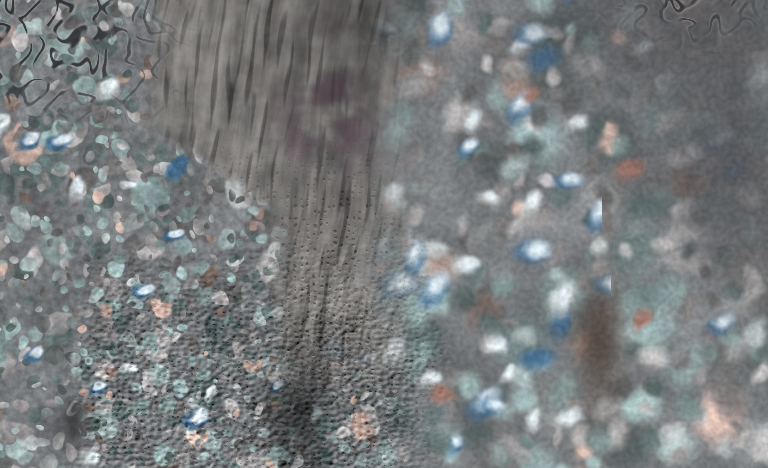
Give the GLSL for this texture, as a WebGL 1 fragment shader.

```glsl
precision highp float;
// Weathered timber between sharp wet gravel and a blurred, glinting pebble bed.
uniform vec2 u_resolution;

float hash(vec2 p) {
  vec3 q = fract(p.xyx * 0.1031);
  q += dot(q, q.yzx + 33.33);
  return fract((q.x + q.y) * q.z);
}
vec2 hash2(vec2 p) { return vec2(hash(p), hash(p + 37.0)); }
mat2 rotation(float a) { return mat2(cos(a), -sin(a), sin(a), cos(a)); }
float slope(vec2 cell, vec2 offset) {
  float a = 6.2832 * hash(cell);
  return dot(vec2(cos(a), sin(a)), offset);
}

// Gradient noise, roughly -0.7 to 0.7
float noise(vec2 p) {
  vec2 i = floor(p), f = fract(p), e = vec2(1.0, 0.0);
  vec2 w = f * f * f * (f * (f * 6.0 - 15.0) + 10.0);
  float low = mix(slope(i, f), slope(i + e, f - e), w.x);
  return mix(low, mix(slope(i + e.yx, f - e.yx), slope(i + 1.0, f - 1.0), w.x), w.y);
}
float fbm(vec2 p) {
  float sum = 0.0, gain = 1.0;
  for (int i = 0; i < 4; i++) {
    sum += gain * noise(p);
    p = p * 2.03 + 11.3;
    gain *= 0.5;
  }
  return sum;
}

float blob(vec2 p, vec2 center, vec2 radii) {
  vec2 d = (p - center) / radii;
  return exp(-dot(d, d));
}
float disc(float d, float soft) { return 1.0 - smoothstep(1.0 - soft, 1.0 + soft, d); }

vec3 stoneColor(float tone, float hue) {
  vec3 tint = mix(vec3(1.02, 1.0, 1.0), vec3(0.88, 1.02, 1.02), smoothstep(0.3, 0.8, hue));
  tint = mix(tint, vec3(1.17, 1.0, 0.93), step(0.95, hue));
  return mix(0.34, 0.76, pow(tone, 1.4)) * tint;
}

// Jittered, rotated ellipses, one per cell
vec3 scatterStones(vec3 color, vec2 p, float size, float soft, float density, float seed) {
  vec2 q = p / size + seed, home = floor(q);
  for (int y = -1; y <= 1; y++) for (int x = -1; x <= 1; x++) {
    vec2 id = home + vec2(float(x), float(y)), r = hash2(id + 5.0), look = hash2(id + 81.0);
    vec2 d = rotation(6.28 * r.x) * (q - id - hash2(id));
    d /= mix(0.25, 0.56, r.y) * vec2(1.1, mix(0.6, 1.0, look.y));
    float cover = disc(length(d), soft) * step(hash(id + 63.0), density);
    color = mix(color, stoneColor(look.x, look.y) * (1.0 + 0.1 * d.y), cover * 0.88);
  }
  return color;
}

// White highlights, some beside blue or rust
vec3 scatterGlints(vec3 color, vec2 p, float size, float soft, float density, float seed) {
  vec2 q = p / size + seed, home = floor(q);
  for (int y = -1; y <= 1; y++) for (int x = -1; x <= 1; x++) {
    vec2 id = home + vec2(float(x), float(y)), r = hash2(id + 19.0);
    vec2 d = rotation(1.6 * r.x - 0.3) * (q - id - hash2(id + 7.0));
    d /= mix(0.16, 0.34, r.y) * vec2(1.4, 0.9);
    float kind = hash(id + 44.0), shown = step(hash(id + 3.0), density);
    vec3 halo = mix(vec3(0.68, 0.7, 0.7), vec3(0.22, 0.38, 0.52), step(0.55, kind));
    halo = mix(halo, vec3(0.6, 0.42, 0.37), step(0.94, kind));
    color = mix(color, halo, disc(length(d), soft) * shown * 0.8);
    float core = disc(length(d - vec2(0.35, 0.2)) * 1.4, soft * 1.2);
    color = mix(color, vec3(0.87, 0.91, 0.93), core * shown * step(kind, 0.88) * 0.9);
  }
  return color;
}

// Small dark holes with a pale lower lip
float pits(vec2 p, float size) {
  vec2 q = p / size, id = floor(q), d = fract(q) - mix(vec2(0.3), vec2(0.7), hash2(id));
  float radius = mix(0.08, 0.27, hash(id + 9.0));
  float lip = disc(length(d + vec2(0.0, 0.18)) / radius, 0.5);
  return (0.5 * lip - disc(length(d) / radius, 0.4)) * step(hash(id + 2.0), 0.6);
}
float emboss(vec2 p) { return noise(p) - noise(p + vec2(0.25, -0.4)); }

vec3 wood(vec2 p) {
  float x = p.x - 0.14 * p.y + 0.015 * noise(p * 6.0);
  float grain = fbm(vec2(x * 30.0, p.y * 4.0));
  float fissure = smoothstep(0.1, 0.4, noise(vec2(x * 75.0, p.y * 8.0)));
  return vec3(0.46, 0.45, 0.44) * (1.0 + 0.32 * grain - 0.3 * fissure + 0.15 * fbm(p * 25.0));
}

void main() {
  vec2 uv = gl_FragCoord.xy / u_resolution, p = gl_FragCoord.xy / u_resolution.y;
  float ragged = fbm(p * 7.0), edge = uv.x + 0.025 * ragged;
  vec2 warped = p + 0.009 * vec2(noise(p * 32.0), noise(p * 32.0 + 50.0));
  vec3 ground = vec3(0.44, 0.45, 0.46) * (1.0 + 0.25 * ragged);

  // Sharp gravel at left
  vec3 gravel = scatterStones(ground, warped, 0.075, 0.15, 0.6, 3.0);
  gravel = scatterStones(gravel, warped, 0.042, 0.14, 0.75, 17.0);
  gravel = scatterStones(gravel, warped, 0.022, 0.2, 0.4, 31.0);
  gravel = scatterGlints(gravel, warped, 0.065, 0.3, 0.1, 8.0);
  gravel *= 1.0 + 0.22 * fbm(p * 60.0);

  // Blurred pebbles at right, sinking into dark corners
  vec3 bokeh = scatterStones(ground, warped, 0.11, 0.6, 0.8, 43.0);
  bokeh = scatterStones(bokeh, warped, 0.055, 0.6, 0.75, 57.0);
  float lit = 1.0 - smoothstep(0.7, 0.85, uv.x);
  bokeh = scatterGlints(bokeh, warped, 0.08, 0.65, 0.07 + 0.33 * lit, 71.0);
  float shade = blob(uv, vec2(0.9, 0.98), vec2(0.2, 0.2)) + blob(uv, vec2(0.95, 0.63), vec2(0.08, 0.22));
  bokeh = mix(bokeh, vec3(0.31, 0.31, 0.32), min(shade, 1.0) * 0.85);
  bokeh = mix(bokeh, vec3(0.29, 0.25, 0.22), 0.85 * blob(uv, vec2(0.78, 0.27), vec2(0.03, 0.12)));
  bokeh *= 1.04 + 0.14 * noise(warped * 75.0) + 0.07 * fbm(p * 110.0);
  vec3 color = mix(gravel, bokeh, smoothstep(0.45, 0.54, edge));

  // Timber with a purple stain
  float start = mix(0.365, 0.2, smoothstep(0.52, 0.75, uv.y));
  float trunk = smoothstep(start - 0.02, start + 0.02, edge) * (1.0 - smoothstep(0.46, 0.55, edge));
  trunk *= smoothstep(0.08, 0.32, uv.y + 0.05 * ragged);
  color = mix(color, wood(p), trunk * 0.95);
  float stain = blob(uv, vec2(0.43, 0.76), vec2(0.06, 0.17)) * smoothstep(-0.2, 0.3, ragged);
  color = mix(color, vec3(0.31, 0.25, 0.29), stain * 0.8);
  color *= 1.0 - 0.28 * blob(uv, vec2(0.46, 0.97), vec2(0.08, 0.2));

  // Pitted wet skin and dark crevices
  float skin = smoothstep(0.08, 0.14, edge) * (1.0 - smoothstep(0.5, 0.6, edge));
  skin *= 1.0 - smoothstep(0.2, 0.58, uv.y + 0.08 * ragged);
  color += skin * (0.27 * emboss(p * vec2(85.0, 110.0)) + 0.2 * pits(warped, 0.013) - 0.02);
  color += trunk * (1.0 - smoothstep(0.4, 0.8, uv.y)) * 0.18 * pits(warped + 0.3, 0.014);
  float crevice = blob(uv, vec2(0.385, 0.1), vec2(0.04, 0.14)) + blob(uv, vec2(0.095, 0.1), vec2(0.014, 0.05));
  color *= 1.0 - 0.6 * min(crevice, 1.0) * (0.8 + 0.4 * ragged);

  // Curled dark twigs with pale rims in the upper corners
  float zone = (1.0 - smoothstep(0.1, 0.28, uv.x)) * smoothstep(0.68, 0.86, uv.y);
  zone = min(zone + blob(uv, vec2(0.9, 1.0), vec2(0.08, 0.08)), 1.0);
  float field = abs(noise(p * 21.0 + 1.2 * noise(p * 12.0)));
  vec2 twig = zone * smoothstep(-0.2, 0.0, noise(p * 24.0 + 40.0)) * (1.0 - smoothstep(vec2(0.04, 0.1), vec2(0.11, 0.22), vec2(field)));
  color = mix(mix(color, vec3(0.66), twig.y * 0.35), vec3(0.15, 0.15, 0.16), twig.x * 0.85);

  gl_FragColor = vec4(clamp(color * 1.04, 0.0, 1.0), 1.0);
}
```
